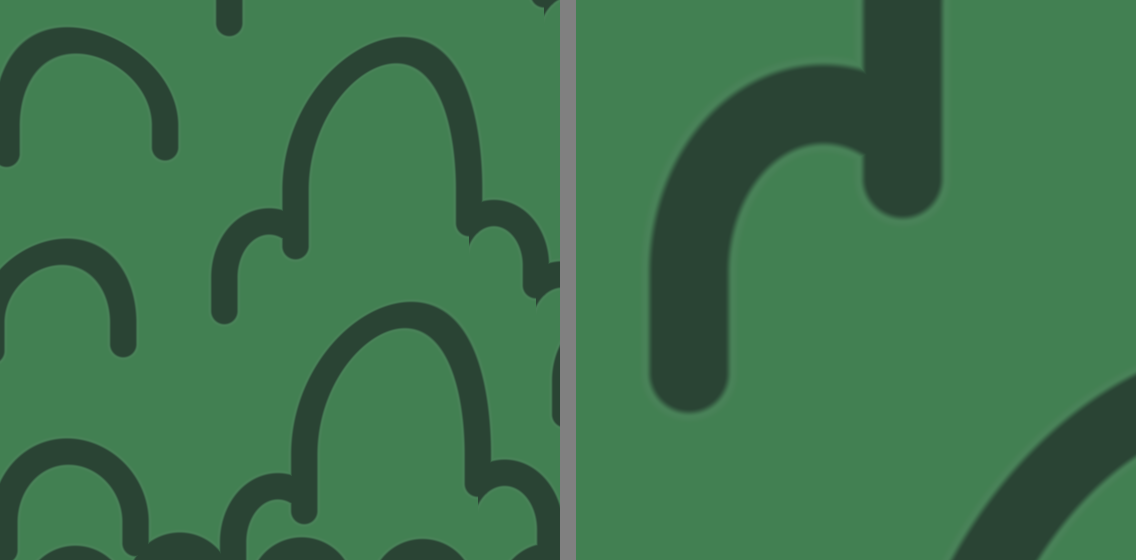
Left: the whole. Right: its middle third, enlarged.
Write a WebGL 2 fragment shader that draws this pattern.

```glsl
#version 300 es
precision highp float;

uniform vec2 u_resolution;
out vec4 fragColor;

const vec3 LEAF_GREEN = vec3(0.26, 0.50, 0.32);
const vec3 HALO_GREEN = vec3(0.285, 0.51, 0.345);
const vec3 INK_GREEN = vec3(0.163, 0.267, 0.204);

const float STROKE_RADIUS = 0.0235;
const float EDGE_SOFTNESS = 0.0025;
const float HALO_WIDTH = 0.007;

const float COLUMN_PERIOD = 1.14;
const float SMALL_X = 0.13;
const float TALL_X = 0.69;
const vec2 SMALL_ROWS = vec2(0.07, 0.36);  // first centre, pitch
const vec2 TALL_ROWS = vec2(0.18, 0.50);
const vec2 SMALL_JITTER = vec2(0.07, 0.04);
const vec2 TALL_JITTER = vec2(0.03, 0.04);

const vec2 SMALL_RADII = vec2(0.13, 0.14);
const vec2 TALL_RADII = vec2(0.155, 0.25);
const vec2 SMALL_LEGS = vec2(0.05, 0.03);  // left, right
const vec2 TALL_LEGS = vec2(0.10, 0.04);
const vec2 HUMP_RADII = vec2(0.08, 0.10);
const float HUMP_LEG = 0.035;
const float HUMP_START = 2.2;
const float HOOK = 0.025;

const float DOME_PITCH = 0.213;
const float DOME_OFFSET = 0.12;
const float DOME_RADIUS = 0.093;
const float DOME_Y = -0.055;

float hash(vec2 p) {
    return fract(sin(dot(p, vec2(12.9898, 78.233))) * 43758.5453);
}

// Distance to the line of an elliptic arch on two straight legs
float archDistance(vec2 p, vec2 radii, vec2 legs) {
    if (p.y > 0.0) {
        float k0 = length(p / radii);
        float k1 = max(length(p / (radii * radii)), 1e-4);
        return abs(k0 * (k0 - 1.0) / k1);
    }
    float leg = p.x < 0.0 ? legs.x : legs.y;
    return length(vec2(abs(p.x) - radii.x, min(p.y + leg, 0.0)));
}

// Point where a side hump leaves its neighbour, relative to its centre
vec2 humpStart(vec2 radii) {
    return radii * vec2(cos(HUMP_START), sin(HUMP_START));
}

// Side hump: starts at the origin, curves over and drops to the right
float humpDistance(vec2 p, vec2 radii, float leg) {
    float cap = length(p);
    if (p.x < 0.0) return cap;
    return min(cap, archDistance(p + humpStart(radii), radii, vec2(leg)));
}

// Main arch with one hump on the left and, if tall, two down the right
float bushDistance(vec2 p, bool tall, vec2 seed) {
    float size = tall ? 1.0 : mix(0.9, 1.1, hash(seed + 3.1));
    vec2 radii = size * (tall ? TALL_RADII : SMALL_RADII);
    vec2 legs = tall ? TALL_LEGS : SMALL_LEGS;
    legs.y += 0.02 * hash(seed + 5.7);

    float lean = tall ? 0.12 : 0.4 * (hash(seed + 7.3) - 0.5);
    float rise = max(p.y, 0.0);
    vec2 leaning = vec2(p.x - lean * rise * rise / radii.y, p.y);
    float d = archDistance(leaning, radii, legs);

    vec2 leftFoot = vec2(-radii.x, HOOK - legs.x);
    vec2 mirrored = (p - leftFoot) * vec2(-1.0, 1.0);
    d = min(d, humpDistance(mirrored, HUMP_RADII, HUMP_LEG + HOOK));

    if (tall) {
        vec2 foot = vec2(radii.x, -legs.y);
        for (int i = 0; i < 2; i++) {
            vec2 humpRadii = HUMP_RADII * mix(0.9, 1.05, hash(seed + float(i)));
            d = min(d, humpDistance(p - foot, humpRadii, HUMP_LEG));
            foot += vec2(humpRadii.x, -HUMP_LEG) - humpStart(humpRadii);
        }
    }
    return d;
}

// Staggered columns of small and tall bushes
float bushesDistance(vec2 p) {
    float d = 1.0;
    for (int column = 0; column < 3; column++) {
        bool tall = column % 2 == 1;
        float x = (tall ? TALL_X : SMALL_X) + COLUMN_PERIOD * float(column / 2);
        vec2 rows = tall ? TALL_ROWS : SMALL_ROWS;
        for (int row = 0; row < 4; row++) {
            vec2 seed = vec2(column, row) + 1.0;
            vec2 jitter = vec2(hash(seed), hash(seed.yx + 9.4)) - 0.5;
            vec2 centre = vec2(x, rows.x + rows.y * float(row));
            centre += jitter * (tall ? TALL_JITTER : SMALL_JITTER);
            d = min(d, bushDistance(p - centre, tall, seed));
        }
    }
    return d;
}

// Solid domes peeping over the lower edge
float domesDistance(vec2 p) {
    float nearest = floor((p.x - DOME_OFFSET) / DOME_PITCH + 0.5);
    float d = 1.0;
    for (int i = -1; i <= 1; i++) {
        float id = nearest + float(i);
        vec2 jitter = vec2(hash(vec2(id, 2.0)), hash(vec2(id, 6.0))) - 0.5;
        vec2 centre = vec2(DOME_OFFSET + id * DOME_PITCH, DOME_Y) + 0.03 * jitter;
        d = min(d, length(p - centre) - DOME_RADIUS);
    }
    return d;
}

void main() {
    vec2 p = gl_FragCoord.xy / u_resolution.y;
    float d = min(bushesDistance(p) - STROKE_RADIUS, domesDistance(p));
    float edge = max(EDGE_SOFTNESS, 0.75 / u_resolution.y);
    vec3 ground = mix(HALO_GREEN, LEAF_GREEN, smoothstep(edge, HALO_WIDTH, d));
    fragColor = vec4(mix(INK_GREEN, ground, smoothstep(-edge, edge, d)), 1.0);
}
```
